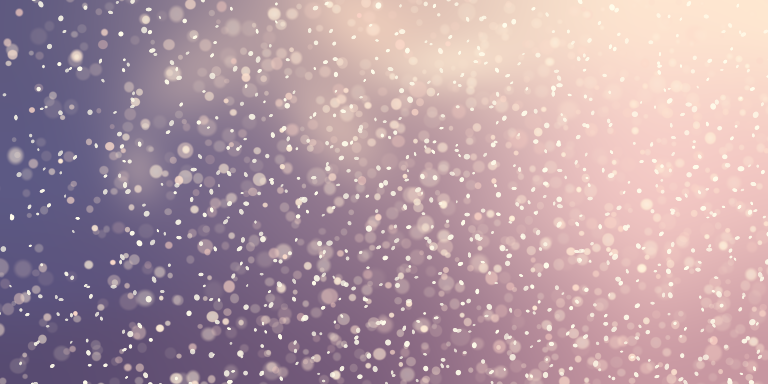
A Shadertoy shader for this background:

```glsl
#define CREAM vec3(1.00, 0.93, 0.83)
#define WARM vec3(1.00, 0.87, 0.77)
#define ROSE vec3(0.98, 0.80, 0.76)
#define SPARK vec3(1.00, 0.99, 0.92)
#define DISC_LAYERS 4
#define FLECK_LAYERS 2
#define DISC_ALPHA 0.82
#define FLECK_ALPHA 1.0
#define FLECK_TILT 0.95

vec4 hash4(vec2 cell, float seed) {
    vec4 h = fract(vec4(cell.xyx, seed) * vec4(0.1031, 0.1030, 0.0973, 0.1099));
    h += dot(h, h.wzxy + 33.33);
    return fract((h.xxyz + h.yzzw) * h.zywx);
}

// Horizontal blend through three colours
vec3 ramp(vec3 left, vec3 middle, vec3 right, float x) {
    return mix(mix(left, middle, smoothstep(0.0, 0.58, x)), right, smoothstep(0.42, 0.88, x));
}

// Soft elliptical light
float glow(vec2 p, vec2 centre, vec2 size, float angle) {
    float c = cos(angle), s = sin(angle);
    vec2 d = mat2(c, -s, s, c) * (p - centre) / size;
    return exp(-dot(d, d));
}

vec3 backdrop(vec2 p) {
    // Layered sines bend the gradient slightly
    vec2 q = p + 0.025 * sin(p.yx * 7.0 + vec2(0.5, 2.0)) + 0.012 * sin(p.yx * 15.0 + 1.0);
    float x = q.x * 0.5;
    vec3 low = ramp(vec3(0.34, 0.29, 0.44), vec3(0.47, 0.36, 0.48), vec3(0.78, 0.59, 0.63), x);
    vec3 mid = ramp(vec3(0.36, 0.35, 0.52), vec3(0.62, 0.50, 0.57), vec3(0.94, 0.77, 0.75), x);
    vec3 high = ramp(vec3(0.37, 0.35, 0.50), vec3(0.83, 0.70, 0.67), vec3(1.00, 0.92, 0.82), x);
    vec3 col = mix(mix(low, mid, smoothstep(0.0, 0.6, q.y)), high, smoothstep(0.48, 0.95, q.y));

    // Blurred lights behind the grains
    col = mix(col, WARM, 0.55 * glow(p, vec2(0.94, 0.95), vec2(0.18, 0.10), -0.5));
    col = mix(col, CREAM, 0.60 * glow(p, vec2(1.19, 0.84), vec2(0.18, 0.07), 0.12));
    col = mix(col, WARM, 0.42 * glow(p, vec2(0.88, 0.66), vec2(0.16, 0.09), -0.8));
    col = mix(col, WARM, 0.28 * glow(p, vec2(0.50, 0.80), vec2(0.20, 0.11), 0.5));
    col = mix(col, WARM, 0.30 * glow(p, vec2(0.36, 0.56), vec2(0.07, 0.09), 0.2));
    col = mix(col, vec3(0.97, 0.80, 0.79), 0.55 * glow(p, vec2(1.70, 0.64), vec2(0.36, 0.32), 0.3));
    return mix(col, vec3(0.36, 0.34, 0.53), 0.35 * glow(p, vec2(0.15, 0.27), vec2(0.30, 0.10), 0.1));
}

// Share of cells that hold a grain
float density(vec2 p) {
    float corner = smoothstep(0.3, 0.0, length((p - vec2(1.9, 1.0)) * vec2(0.5, 1.0)));
    return mix(0.52, 0.95, smoothstep(0.1, 1.0, p.x)) * (1.0 - 0.35 * corner)
         * mix(1.0, 0.8, smoothstep(0.5, 1.0, p.y));
}

// Out-of-focus round grains with a brighter heart
vec3 addDiscs(vec3 col, vec2 p, float cellSize, float radius, float alpha, float seed) {
    vec2 base = floor(p / cellSize);
    for (int j = -1; j <= 1; j++)
    for (int i = -1; i <= 1; i++) {
        vec2 cell = base + vec2(i, j);
        vec4 h = hash4(cell, seed);
        vec4 k = hash4(cell, seed + 17.0);
        vec2 centre = (cell + h.xy) * cellSize;
        float r = radius * mix(0.65, 1.25, h.z * h.z);
        float d = length((p - centre) * vec2(1.0 + 0.2 * (k.x - 0.5), 1.0));
        float soft = max(r * mix(0.15, 0.4, k.y), 0.7 / iResolution.y);
        float body = smoothstep(r + soft, r - soft, d);
        float core = k.z * exp(-2.0 * d * d / (r * r));
        float opacity = alpha * mix(0.22, 1.0, k.w * k.w) * step(h.w, density(centre));
        vec3 tint = mix(mix(ROSE, CREAM, sqrt(k.z)), SPARK, 0.7 * core);
        col = mix(col, tint, body * min(opacity, 1.0));
    }
    return col;
}

// Small sharp tilted flecks
vec3 addFlecks(vec3 col, vec2 p, float cellSize, float radius, float seed) {
    vec2 base = floor(p / cellSize);
    for (int j = -1; j <= 1; j++)
    for (int i = -1; i <= 1; i++) {
        vec2 cell = base + vec2(i, j);
        vec4 h = hash4(cell, seed);
        vec4 k = hash4(cell, seed + 29.0);
        vec2 centre = (cell + h.xy) * cellSize;
        float angle = FLECK_TILT + 2.6 * (k.x - 0.5);
        float c = cos(angle), s = sin(angle);
        vec2 d = mat2(c, -s, s, c) * (p - centre);
        d.y *= mix(1.0, 1.7, k.y);
        float r = radius * mix(0.65, 1.35, h.z);
        float soft = max(0.2 * r, 0.6 / iResolution.y);
        float opacity = FLECK_ALPHA * mix(0.7, 1.0, k.z) * step(h.w, density(centre));
        col = mix(col, SPARK, opacity * smoothstep(r + soft, r - soft, length(d)));
    }
    return col;
}

void mainImage(out vec4 fragColor, in vec2 fragCoord) {
    vec2 p = fragCoord / iResolution.y;
    vec3 col = backdrop(p);

    // Far, large and faint first; near, small and bright last
    for (int i = 0; i < DISC_LAYERS; i++) {
        float t = float(i) / float(DISC_LAYERS - 1);
        col = addDiscs(col, p, mix(0.092, 0.062, t), mix(0.020, 0.0095, t),
                       DISC_ALPHA * mix(0.5, 1.2, t), 3.0 + 7.0 * float(i));
    }
    for (int i = 0; i < FLECK_LAYERS; i++)
        col = addFlecks(col, p, 0.056 + 0.010 * float(i), 0.0055 + 0.001 * float(i), 51.0 + 9.0 * float(i));

    fragColor = vec4(col, 1.0);
}
```
